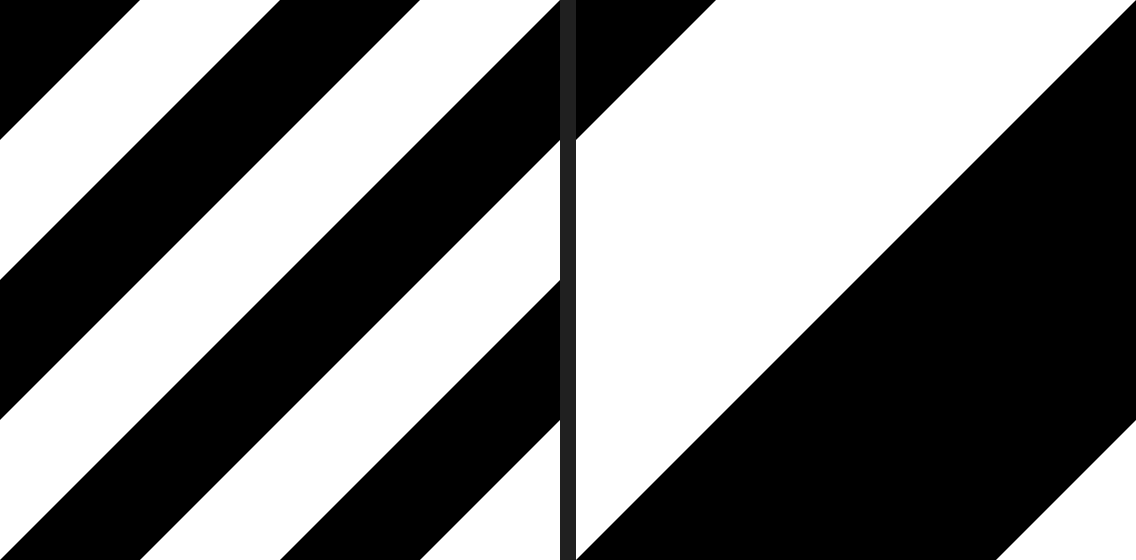
Left: the whole. Right: its middle third, enlarged.
A Shadertoy shader for this pattern:

```glsl
// Bold diagonal stripes, black and white in equal widths, rising to the right.
// A periodic distance to the black bands is measured along the diagonal;
// a whole number of repeats per side makes the tile seamless.

const float REPEATS = 2.0;      // stripe pairs across and down
const float BLACK_SHARE = 0.5;  // part of each repeat that is black
const vec3 BLACK = vec3(0.0);
const vec3 WHITE = vec3(1.0);

// Signed distance to the nearest band, in repeats; negative inside.
// Each band starts at a whole phase and covers the given share.
float bandDistance(float phase, float share) {
    float fromCentre = abs(fract(phase - 0.5 * share + 0.5) - 0.5);
    return fromCentre - 0.5 * share;
}

// Coverage outside an edge, softened over one pixel.
float outside(float dist, float pixel) {
    return clamp(0.5 + dist / pixel, 0.0, 1.0);
}

void mainImage(out vec4 fragColor, in vec2 fragCoord) {
    vec2 uv = fragCoord / iResolution.xy;
    float pixel = 1.0 / min(iResolution.x, iResolution.y);

    // Phase advances across the stripes, from upper left to lower right
    float phase = REPEATS * (uv.x - uv.y);

    // Convert repeats to perpendicular canvas distance
    float dist = bandDistance(phase, BLACK_SHARE) / (REPEATS * sqrt(2.0));

    fragColor = vec4(mix(BLACK, WHITE, outside(dist, pixel)), 1.0);
}
```
